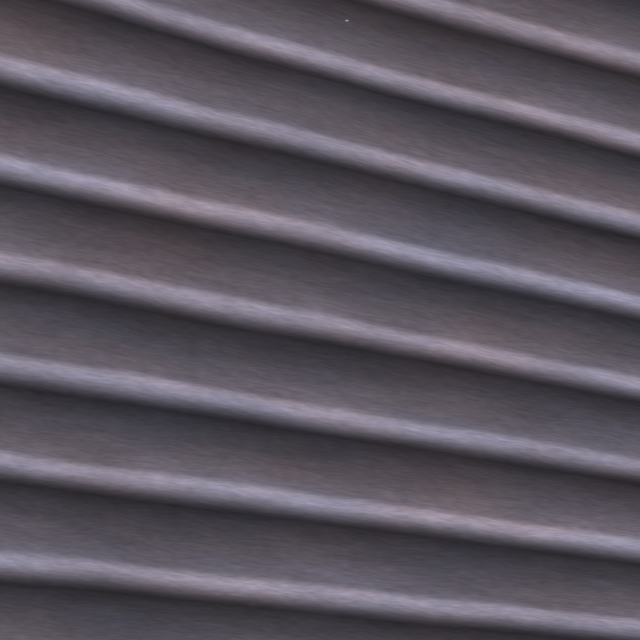
A three.js fragment shader for this texture:

```glsl
// Slanted overlapping slats with bright rounded lips, deep shadows and fine fibrous grain.
varying vec2 vUv;

const vec3 NEUTRAL = vec3(1.0, 0.945, 1.055);
const vec3 WARM = vec3(1.09, 0.945, 0.985);
const vec3 COOL = vec3(0.92, 0.945, 1.12);
const float SHADOW_LEVEL = 0.165;
const float LIP_LEVEL = 0.585;

float hash(vec2 p) {
  vec3 q = fract(vec3(p.xyx) * 0.1031);
  q += dot(q, q.yzx + 33.33);
  return fract((q.x + q.y) * q.z);
}

vec2 gradient(vec2 cell) {
  float angle = 6.28318 * hash(cell);
  return vec2(cos(angle), sin(angle));
}

// Gradient noise, roughly -0.7 to 0.7
float noise(vec2 p) {
  vec2 i = floor(p);
  vec2 f = p - i;
  vec2 u = f * f * f * (f * (f * 6.0 - 15.0) + 10.0);
  vec2 e = vec2(1.0, 0.0);
  float a = dot(gradient(i), f);
  float b = dot(gradient(i + e.xy), f - e.xy);
  float c = dot(gradient(i + e.yx), f - e.yx);
  float d = dot(gradient(i + e.xx), f - e.xx);
  return mix(mix(a, b, u.x), mix(c, d, u.x), u.y);
}

float fbm(vec2 p) {
  float sum = 0.0;
  float amp = 0.6;
  for (int i = 0; i < 4; i++) {
    sum += amp * noise(p);
    p = p * 2.03 + vec2(17.3, 9.1);
    amp *= 0.55;
  }
  return sum;
}

// Slat coordinate: whole numbers fall on the lip highlights, counted downwards
float slatCoord(vec2 uv) {
  float firstLip = mix(0.094, 0.341, uv.x);
  float spacing = mix(0.155, 0.127, uv.x);
  float k = (1.0 - uv.y - firstLip) / spacing;
  float bow = 4.0 * uv.x * (1.0 - uv.x);
  k -= 0.1 * bow * (1.0 - smoothstep(-1.6, 0.2, k));
  return k + 0.035 * noise(vec2(uv.x * 3.5, k * 0.8 + 40.0));
}

// Brightness across one slat: lip, undercut shadow, slowly lit face
float slatProfile(float t) {
  float lip = mix(LIP_LEVEL, SHADOW_LEVEL, smoothstep(0.02, 0.29, t));
  float rise = clamp((t - 0.26) / 0.7, 0.0, 1.0);
  float face = SHADOW_LEVEL + 0.26 * pow(rise, 0.75);
  return mix(max(lip, face), LIP_LEVEL, smoothstep(0.90, 1.0, t));
}

// Fine fibres stretched along the slats
float fibres(vec2 p) {
  float warp = 0.6 * noise(p * vec2(9.0, 4.0));
  float coarse = fbm(vec2(p.x * 9.0, p.y * 9.0 + warp));
  float fine = noise(vec2(p.x * 42.0 + 5.0, p.y * 34.0 + warp * 2.0));
  float hair = noise(vec2(p.x * 75.0, p.y * 58.0 + p.x * 20.0));
  return 0.5 * coarse + 0.35 * fine + 0.25 * hair;
}

// Rare pale flecks in a jittered grid
float flecks(vec2 uv, float cells) {
  vec2 cell = floor(uv * cells);
  vec2 centre = 0.25 + 0.5 * vec2(hash(cell + 3.7), hash(cell + 8.2));
  float dist = length((fract(uv * cells) - centre) * vec2(0.7, 1.2)) / cells;
  return step(0.988, hash(cell + 21.0)) * (1.0 - smoothstep(0.001, 0.0028, dist));
}

void main() {
  float k = slatCoord(vUv);
  float t = fract(k);
  vec2 along = vec2(vUv.x, k);
  float value = slatProfile(t);

  // Uneven light, worn lips and grain
  float lipMask = 1.0 - smoothstep(0.0, 0.25, min(t, 1.0 - t));
  float patches = fbm(vec2(along.x * 3.0, along.y * 1.4 + 12.0));
  float wear = fbm(vec2(along.x * 14.0, along.y * 5.0 + 70.0));
  value *= 1.0 + 0.16 * patches + 0.11 * lipMask * wear;
  value *= 1.0 + 0.24 * fibres(along);

  // Warm and cool stains; shadows and lips lean cool
  float stain = 1.3 * fbm(vec2(along.x * 2.2 + 4.0, along.y * 1.3));
  stain += 0.18 * smoothstep(0.4, 0.8, t) - 0.22 * lipMask;
  stain += 0.25 * smoothstep(0.55, 1.0, vUv.y);
  vec3 tint = mix(NEUTRAL, WARM, clamp(stain, 0.0, 1.0));
  tint = mix(tint, COOL, clamp(-stain, 0.0, 1.0));

  vec3 color = value * tint;
  color = mix(color, vec3(0.72, 0.70, 0.74), 0.7 * flecks(vUv, 16.0));
  gl_FragColor = vec4(color, 1.0);
}
```
